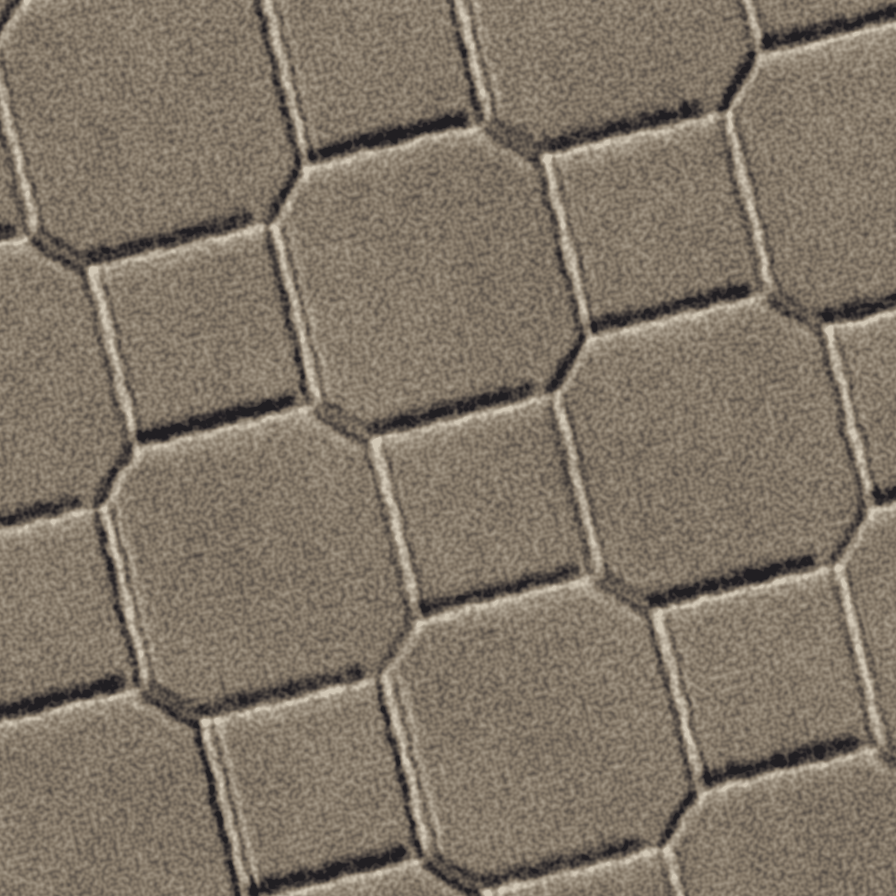
Reproduce this texture procedurally as a WebGL 2 fragment shader.

```glsl
#version 300 es
precision highp float;

uniform vec2 u_resolution;
out vec4 fragColor;

const float TILT = 0.241;                    // rotation of the paving, radians
const float PITCH = 0.2604;                  // octagon centre to square centre
const vec2 ORIGIN = vec2(0.4753, 0.6875);    // centre of one octagon
const float OCTAGON = 0.6;                   // half width, in pitches
const float SQUARE = 1.0 - OCTAGON;          // half width, in pitches
const float BEVEL = (OCTAGON - SQUARE) * 0.7071;
const float RAGGED = 0.016;                  // sideways wander of the seams
const float GRAIN = 0.52;
const vec3 SHADOW = vec3(0.13, 0.12, 0.135);
const vec3 STONE = vec3(0.515, 0.465, 0.40);
const vec3 LIGHT = vec3(0.82, 0.78, 0.71);

float hash(vec2 p) {
  vec3 h = fract(p.xyx * vec3(0.1031, 0.1030, 0.0973));
  h += dot(h, h.yzx + 33.33);
  return fract((h.x + h.y) * h.z);
}

vec2 gradient(vec2 cell) {
  float a = 6.2832 * hash(cell);
  return vec2(cos(a), sin(a));
}

float noise(vec2 p) {
  vec2 i = floor(p), f = p - i;
  vec2 w = f * f * f * (f * (f * 6.0 - 15.0) + 10.0);
  vec2 e = vec2(1.0, 0.0);
  float low = mix(dot(gradient(i), f), dot(gradient(i + e), f - e), w.x);
  float high = mix(dot(gradient(i + e.yx), f - e.yx),
                   dot(gradient(i + 1.0), f - 1.0), w.x);
  return mix(low, high, w.y);
}

float ridge(float d, float centre, float width) {
  float x = (d - centre) / width;
  return exp(-x * x);
}

float span(float t, float halfLength) {
  return 1.0 - smoothstep(halfLength - 0.03, halfLength + 0.03, abs(t));
}

// Level seam: broad shadow above, bright lip below
float levelSeam(float d, float t, float wear) {
  float dark = ridge(d, 0.036, 0.036) * span(t + 0.025, SQUARE - 0.04);
  float lip = 0.75 * ridge(d, -0.018, 0.017) + 0.25 * ridge(d, -0.05, 0.04);
  return lip * span(t, SQUARE) - (0.75 + 0.4 * wear) * dark;
}

// Upright seam: dark groove, then one or two bright strands
float uprightSeam(float d, float t, float wear) {
  float groove = (0.4 + 0.65 * wear) * ridge(d, -0.012, 0.018);
  float crease = 0.4 * ridge(d, 0.058, 0.014);
  float strands = 0.8 * ridge(d, 0.026, 0.021)
                + 0.5 * wear * ridge(d, 0.083, 0.018);
  return (strands - groove - crease) * span(t, SQUARE);
}

// Short bevel falling to the right: a dim band between two dark lines
float fallingSeam(float d, float t, float wear) {
  float lines = 0.6 * ridge(d, 0.03, 0.022) + 0.8 * ridge(d, -0.025, 0.024);
  return (0.3 * ridge(d, -0.065, 0.025) - lines * (0.6 + 0.5 * wear))
       * span(t, BEVEL);
}

// Short bevel rising to the right: a dark line with a lit edge
float risingSeam(float d, float t, float wear) {
  float line = (0.35 + 0.75 * wear) * ridge(d, -0.005, 0.026);
  return (0.6 * ridge(d, 0.036, 0.02) - line) * span(t, BEVEL);
}

void main() {
  vec2 p = gl_FragCoord.xy / u_resolution - ORIGIN;
  vec2 axis = vec2(cos(TILT), sin(TILT));
  vec2 q = vec2(dot(p, axis), dot(p, vec2(-axis.y, axis.x))) / PITCH;

  // Sum the seams owned by the octagons around this point
  vec2 home = floor(0.5 * vec2(q.x + q.y, q.x - q.y) + 0.5);
  vec2 wander = RAGGED * vec2(noise(q * 11.0), noise(q * 11.0 + 47.0));
  float relief = 0.0;
  for (int j = -1; j <= 1; j++) {
    for (int i = -1; i <= 1; i++) {
      vec2 id = home + vec2(i, j);
      vec2 r = q - vec2(id.x + id.y, id.x - id.y) + wander;
      vec2 diagonal = vec2(r.x + r.y, r.x - r.y) * 0.7071;
      for (float side = -1.0; side <= 1.0; side += 2.0) {
        vec2 seed = id * 3.0 + 60.0 + side;
        relief += levelSeam(r.y - side * OCTAGON, r.x, hash(seed));
        relief += uprightSeam(r.x - side * OCTAGON, r.y, hash(seed + 21.0));
      }
      relief += fallingSeam(diagonal.x + 0.7071, diagonal.y, hash(id + 83.0));
      relief += risingSeam(diagonal.y + 0.7071, diagonal.x, hash(id + 97.0));
    }
  }
  relief *= 1.0 + 0.6 * noise(q * 17.0) + 0.4 * noise(q * 38.0);

  // Fine stone grain over a soft mottling
  float grain = GRAIN * (noise(q * 52.0) + 0.6 * noise(q * 29.0 + 13.0));
  float mottle = 0.14 * noise(q * 1.3 + 5.0) + 0.12 * noise(q * 7.0);
  float tone = clamp(relief + grain + mottle, -1.0, 1.0);

  vec3 colour = mix(STONE, SHADOW, max(-tone, 0.0));
  colour = mix(colour, LIGHT, max(tone, 0.0));
  fragColor = vec4(colour, 1.0);
}
```
